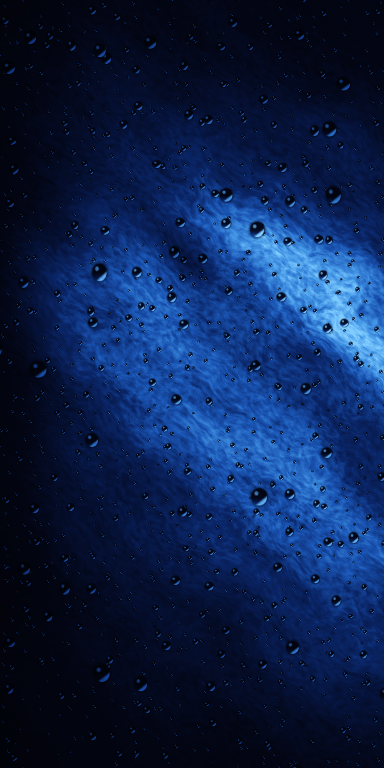
Write a Shadertoy shader that draws this texture.

```glsl
#define STREAK_ANGLE -0.67
#define WARP_AMOUNT 0.11
#define STREAK_GAIN 0.42
#define FILAMENT_GAIN 0.34
#define GRAIN_GAIN 0.30
#define BASE_LIGHT 0.13
#define DROP_LAYERS 4
#define LARGEST_CELL 0.15
#define CELL_SHRINK 0.61
#define DROP_RADIUS 0.15
#define DROP_DENSITY 0.46

mat2 rotation(float angle) {
    float c = cos(angle), s = sin(angle);
    return mat2(c, s, -s, c);
}

vec3 hash3(vec2 cell) {
    vec3 h = fract(cell.xyx * vec3(0.1031, 0.1030, 0.0973));
    h += dot(h, h.yxz + 33.33);
    return fract((h.xxy + h.yzz) * h.zyx);
}

float cornerSlope(vec2 cell, vec2 offset) {
    float angle = 6.2832 * hash3(cell).x;
    return dot(vec2(cos(angle), sin(angle)), offset);
}

float gradientNoise(vec2 p) {
    vec2 i = floor(p), f = fract(p);
    vec2 w = f * f * f * (f * (f * 6.0 - 15.0) + 10.0);
    vec2 e = vec2(1.0, 0.0);
    float low = mix(cornerSlope(i, f), cornerSlope(i + e, f - e), w.x);
    float high = mix(cornerSlope(i + e.yx, f - e.yx), cornerSlope(i + 1.0, f - 1.0), w.x);
    return mix(low, high, w.y);
}

float fbm(vec2 p) {
    float sum = 0.0, gain = 0.6;
    for (int i = 0; i < 5; i++) {
        sum += gain * gradientNoise(p);
        p = rotation(0.4) * p * 2.03 + 7.1;
        gain *= 0.5;
    }
    return sum;
}

// Soft ellipse whose long axis follows the streaks
float glow(vec2 p, vec2 centre, vec2 radii) {
    vec2 q = rotation(-STREAK_ANGLE) * (p - centre) / radii;
    return exp(-dot(q, q));
}

// Black through navy and cobalt to pale blue
vec3 ramp(float light) {
    vec3 stops[7] = vec3[7](
        vec3(0.003, 0.006, 0.02), vec3(0.01, 0.02, 0.075), vec3(0.02, 0.07, 0.22),
        vec3(0.04, 0.15, 0.41), vec3(0.10, 0.33, 0.70), vec3(0.25, 0.57, 0.89),
        vec3(0.50, 0.80, 1.0));
    vec3 colour = stops[0];
    for (int i = 1; i < 7; i++)
        colour = mix(colour, stops[i], clamp(light * 5.0 - float(i - 1), 0.0, 1.0));
    return colour;
}

float backdropLight(vec2 p) {
    vec2 warp = vec2(fbm(p * 3.0 + 2.7), fbm(p * 3.0 + 11.3));
    vec2 q = p + WARP_AMOUNT * warp;

    // Wide haze, two diagonal streaks with a pale core, and side patches
    float light = BASE_LIGHT + 0.56 * glow(q, vec2(0.70, 0.98), vec2(0.85, 0.60));
    light += 0.34 * glow(q, vec2(0.80, 1.27), vec2(0.45, 0.13));
    light += 0.26 * glow(q, vec2(0.92, 1.17), vec2(0.30, 0.08));
    light += 0.20 * glow(q, vec2(0.76, 0.72), vec2(0.45, 0.12));
    light += 0.24 * glow(q, vec2(0.30, 1.20), vec2(0.20, 0.14));
    light += 0.16 * glow(q, vec2(0.96, 0.30), vec2(0.45, 0.22));
    light += 0.12 * glow(q, vec2(0.98, 1.50), vec2(0.35, 0.16));

    // Dark pools between the streaks
    light -= 0.22 * glow(q, vec2(0.48, 1.33), vec2(0.08, 0.045));
    light -= 0.20 * glow(q, vec2(0.80, 1.08), vec2(0.08, 0.045));
    light -= 0.12 * glow(q, vec2(0.93, 0.88), vec2(0.20, 0.08));
    light *= 0.35 + 0.65 * smoothstep(-0.08, 0.25, q.x);

    // Brushed streaks, thin filaments and grain
    vec2 along = rotation(-STREAK_ANGLE) * p + 0.07 * warp;
    float streaks = fbm(along * vec2(3.0, 9.0) + 4.0);
    float filaments = 0.15 - abs(fbm(along * vec2(14.0, 40.0) + 2.0 * warp));
    float grain = fbm(along * vec2(45.0, 80.0));
    float texture_ = STREAK_GAIN * streaks + FILAMENT_GAIN * filaments + GRAIN_GAIN * grain;
    return max(light * (1.0 + texture_), 0.0);
}

// One jittered grid of drops laid over the colour below
vec3 addDrops(vec3 colour, float light, vec2 p, float size, float layer, float pixel) {
    mat2 turn = rotation(0.5 + layer * 1.3);
    vec2 grid = turn * p / size + layer * 17.0 + 40.0;
    vec2 cell = floor(grid);
    vec3 rnd = hash3(cell), kind = hash3(cell + 91.7);
    if (kind.x > DROP_DENSITY) return colour;

    float radius = size * DROP_RADIUS * mix(0.5, 1.0, kind.y * kind.y);
    vec2 q = (fract(grid) - 0.5 - 0.54 * (rnd.xy - 0.5)) * size * turn;
    q *= vec2(1.0, mix(0.82, 1.05, kind.z)) / radius;
    float d = length(q), edge = 1.0 * pixel / radius;

    // Contact shadow, dark lens, lit lower rim and highlight
    colour *= 1.0 - 0.4 * (1.0 - smoothstep(0.9, 1.4, d));
    float lower = smoothstep(0.1, -0.9, q.y);
    vec3 lens = ramp(light * mix(0.28, 0.75, lower));
    float facing = dot(q, normalize(vec2(0.6, -0.8)));
    float rim = smoothstep(0.3, 0.7, facing) * (1.0 - smoothstep(0.88, 1.05, d));
    float spark = 1.0 - smoothstep(0.12, 0.30 + 0.5 * edge, length(q - vec2(-0.35, 0.42)));
    lens = mix(lens, ramp(light * 0.65 + 0.58), clamp(rim + 0.7 * spark, 0.0, 1.0));
    return mix(colour, lens, 1.0 - smoothstep(1.0 - edge, 1.0 + edge, d));
}

void mainImage(out vec4 fragColor, in vec2 fragCoord) {
    vec2 p = fragCoord / iResolution.x;
    float light = backdropLight(p);
    vec3 colour = ramp(light);

    float size = LARGEST_CELL * pow(CELL_SHRINK, float(DROP_LAYERS - 1));
    for (int i = DROP_LAYERS - 1; i >= 0; i--) {
        colour = addDrops(colour, light, p, size, float(i), 1.0 / iResolution.x);
        size /= CELL_SHRINK;
    }
    fragColor = vec4(colour, 1.0);
}
```
